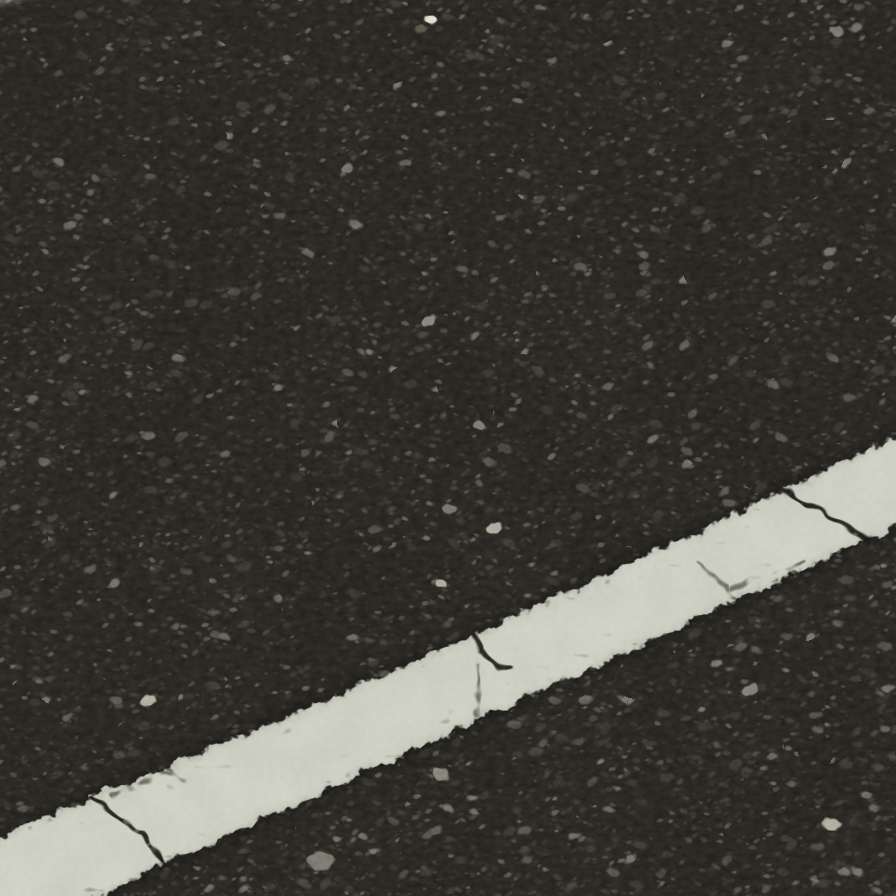
This texture is drawn by a Shadertoy shader. Its source:

```glsl
// Dark speckled asphalt crossed by a worn, cracked white road stripe.

vec2 hash2(vec2 p) {
    vec3 q = fract(p.xyx * vec3(0.1031, 0.1030, 0.0973));
    q += dot(q, q.yzx + 33.33);
    return fract((q.xx + q.yz) * q.zy);
}

float gradDot(vec2 cell, vec2 offset, vec2 f) {
    float a = 6.2832 * hash2(cell + offset).x;
    return dot(vec2(cos(a), sin(a)), f - offset);
}

// Gradient noise, roughly -0.7 to 0.7
float noise(vec2 p) {
    vec2 i = floor(p), f = p - i;
    vec2 u = f * f * f * (f * (f * 6.0 - 15.0) + 10.0);
    return mix(mix(gradDot(i, vec2(0, 0), f), gradDot(i, vec2(1, 0), f), u.x),
               mix(gradDot(i, vec2(0, 1), f), gradDot(i, vec2(1, 1), f), u.x), u.y);
}

float segment(vec2 p, vec2 a, vec2 b) {
    vec2 d = b - a;
    return length(p - a - d * clamp(dot(p - a, d) / dot(d, d), 0.0, 1.0));
}

// Scattered flat stone chips: one jittered, tilted ellipse in some cells
float chips(vec2 p, float scale, float density, float seed) {
    vec2 q = p * scale, cell = floor(q);
    float soft = 0.12 + scale / iResolution.y, light = 0.0;
    for (int y = -1; y <= 1; y++)
    for (int x = -1; x <= 1; x++) {
        vec2 c = cell + vec2(x, y);
        vec2 spot = hash2(c + seed), kind = hash2(c + seed + 71.7);
        vec2 d = q - c - spot;
        float tilt = (kind.y - 0.4) * 1.3;
        d = mat2(cos(tilt), -sin(tilt), sin(tilt), cos(tilt)) * d;
        float r = length(d * vec2(1.0, 1.7)) + 0.22 * noise(q * 2.3 + seed);
        float size = 0.2 + 0.35 * spot.y;
        float shade = step(kind.x, density) * (0.2 + 0.8 * pow(kind.x / density, 4.0));
        light = max(light, shade * (1.0 - smoothstep(size - soft, size + soft, r)));
    }
    return light;
}

// Larger single stones: position, radius
float brightStones(vec2 p) {
    const vec3 stones[13] = vec3[13](
        vec3(0.481, 0.978, 0.007), vec3(0.502, 0.432, 0.008), vec3(0.551, 0.410, 0.009),
        vec3(0.492, 0.136, 0.010), vec3(0.358, 0.039, 0.015), vec3(0.165, 0.218, 0.009),
        vec3(0.535, 0.525, 0.007), vec3(0.837, 0.230, 0.009), vec3(0.928, 0.080, 0.010),
        vec3(0.935, 0.965, 0.008), vec3(0.479, 0.642, 0.008), vec3(0.492, 0.349, 0.006),
        vec3(0.388, 0.812, 0.007));
    float light = 0.0, wobble = 0.004 * noise(p * 130.0);
    for (int i = 0; i < 13; i++) {
        vec2 d = p - stones[i].xy;
        d.y += 0.25 * d.x * sin(float(i) * 2.4);
        float r = length(d * vec2(1.0, 1.45)) + wobble - stones[i].z;
        float shade = i == 0 ? 1.15 : 0.65 + 0.2 * sin(float(i) * 4.1);
        light = max(light, shade * (1.0 - smoothstep(-0.002, 0.002, r)));
    }
    return light;
}

// Signed depth inside the stripe
float stripeDepth(vec2 p) {
    float top = 0.068 + p.x * (0.40 + 0.045 * p.x);
    float bottom = -0.051 + 0.463 * p.x;
    float rough = 0.007 * noise(p * 38.0) + 0.006 * noise(p * 95.0) + 0.003 * noise(p * 210.0);
    return 0.9 * min(top - p.y, p.y - bottom) + rough;
}

// Deep cracks in x, hairline cracks in y, as distances
vec2 cracks(vec2 p) {
    p += 0.008 * vec2(noise(p * 55.0), noise(p * 55.0 + 19.0));
    float deep = segment(p, vec2(0.102, 0.110), vec2(0.124, 0.092));
    deep = min(deep, segment(p, vec2(0.124, 0.092), vec2(0.158, 0.071)));
    deep = min(deep, segment(p, vec2(0.158, 0.071), vec2(0.189, 0.030)));
    deep = min(deep, segment(p, vec2(0.526, 0.300), vec2(0.535, 0.272)));
    deep = min(deep, segment(p, vec2(0.535, 0.272), vec2(0.566, 0.254)));
    deep = min(deep, segment(p, vec2(0.868, 0.456), vec2(0.905, 0.437)));
    deep = min(deep, segment(p, vec2(0.905, 0.437), vec2(0.970, 0.396)));
    float fine = segment(p, vec2(0.535, 0.258), vec2(0.531, 0.195));
    fine = min(fine, segment(p, vec2(0.781, 0.372), vec2(0.822, 0.332)));
    fine = min(fine, segment(p, vec2(0.815, 0.343), vec2(0.900, 0.373)));
    fine = min(fine, segment(p, vec2(0.180, 0.146), vec2(0.215, 0.121)));
    fine = min(fine, segment(p, vec2(0.124, 0.111), vec2(0.190, 0.139)));
    return vec2(deep, fine);
}

void mainImage(out vec4 fragColor, in vec2 fragCoord) {
    vec2 p = fragCoord / iResolution.xy;
    float soft = max(0.0018, 1.0 / iResolution.y);
    float depth = stripeDepth(p);

    // Asphalt grain and chips
    float patches = noise(p * 7.0) + 0.6 * noise(p * 17.0 + 5.0);
    float grain = noise(p * vec2(85.0, 125.0)) + 0.7 * noise(p * vec2(170.0, 230.0));
    vec3 color = vec3(0.172, 0.163, 0.142) + 0.038 * grain + 0.008 * patches;
    float density = 0.32 + 0.15 * patches;
    float nearSide = smoothstep(0.02, -0.06, depth);
    nearSide *= step(p.y, 0.463 * p.x);
    float light = 0.24 * chips(p, 125.0, density, 3.0);
    light = max(light, 0.32 * chips(p, 68.0, 0.13 + 0.06 * patches + 0.12 * nearSide, 47.0));
    light = max(light, 0.62 * brightStones(p));
    color += light * vec3(1.0, 1.0, 0.94);
    color += 0.3 * smoothstep(0.012, -0.004, 1.0 - p.y + 0.22 * p.x);
    color *= 1.0 - 0.3 * exp(-abs(depth) / 0.007);

    // Paint, thinned at its edges and split by cracks
    vec2 crack = cracks(p);
    float paint = smoothstep(-soft, soft, depth);
    float width = 0.0028 + 0.002 * noise(p * 70.0);
    paint *= smoothstep(width - soft, width + soft, crack.x);
    paint *= 1.0 - 0.55 * smoothstep(0.0022 + soft, 0.0005, crack.y) * smoothstep(-0.25, 0.2, noise(p * 60.0));
    float scuff = smoothstep(0.38, 0.6, noise(p * vec2(45.0, 80.0) + 9.0)) * smoothstep(0.035, 0.0, depth);
    vec3 white = vec3(0.805, 0.815, 0.765) + 0.025 * noise(p * 22.0) + 0.015 * noise(p * 140.0);
    white *= 1.0 - 0.35 * scuff - 0.14 * exp(-max(depth, 0.0) / 0.003);
    fragColor = vec4(mix(color, white, paint), 1.0);
}
```
